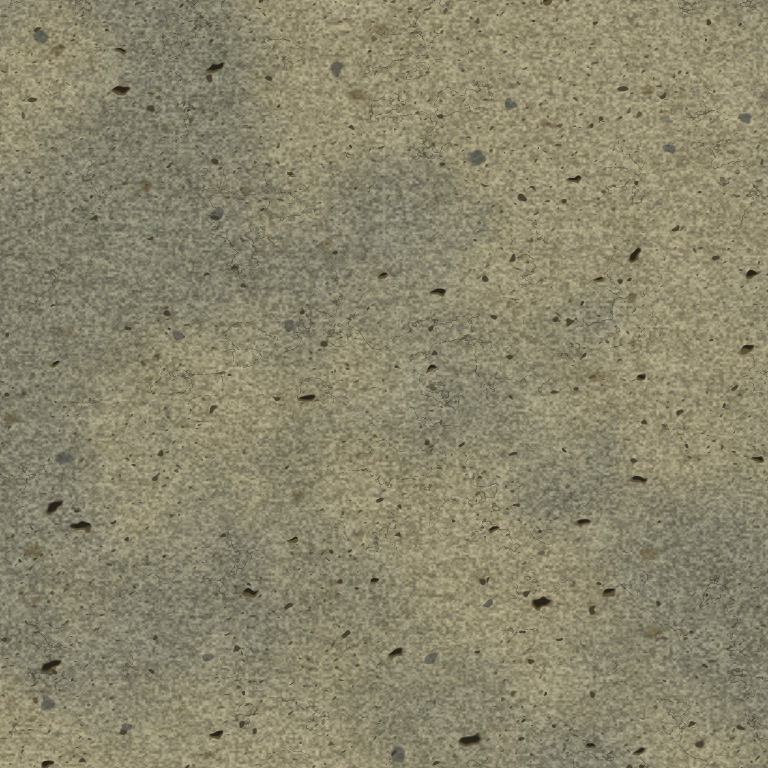
Write a WebGL 1 fragment shader that draws this texture.

```glsl
precision highp float;
// Weathered concrete: sandy grain, cool and warm patches, tilted pits and grey stones.
uniform vec2 u_resolution;

float hash(vec2 p) {
  vec3 q = fract(vec3(p.xyx) * 0.1031);
  q += dot(q, q.yzx + 33.33);
  return fract((q.x + q.y) * q.z);
}

float noise(vec2 p) {
  vec2 i = floor(p), f = fract(p);
  f = f * f * (3.0 - 2.0 * f);
  return mix(mix(hash(i), hash(i + vec2(1, 0)), f.x),
             mix(hash(i + vec2(0, 1)), hash(i + vec2(1, 1)), f.x), f.y);
}

float fbm(vec2 p) {
  float sum = 0.0, amp = 0.5;
  for (int i = 0; i < 5; i++) {
    sum += amp * noise(p);
    p = mat2(1.6, 1.2, -1.2, 1.6) * p + 17.3;
    amp *= 0.5;
  }
  return sum;
}

// Coverage of randomly placed, tilted ellipses; size holds the half axes.
float scatter(vec2 uv, float cells, float density, vec2 size, float soft, float seed) {
  vec2 home = floor(uv * cells);
  float cover = 0.0;
  for (int y = -1; y <= 1; y++) {
    for (int x = -1; x <= 1; x++) {
      vec2 cell = home + vec2(x, y);
      vec2 key = cell + seed;
      vec2 center = cell + vec2(hash(key + 3.7), hash(key + 41.2));
      vec2 d = uv - center / cells;
      float angle = 0.3 + 0.9 * (hash(key + 71.9) - 0.5);
      float c = cos(angle), s = sin(angle);
      d = vec2(c * d.x + s * d.y, c * d.y - s * d.x);
      float scale = mix(0.55, 1.25, hash(key + 97.1));
      float r = length(d / (size * scale));
      float present = step(hash(key + 131.5), density);
      cover = max(cover, present * (1.0 - smoothstep(1.0 - soft, 1.0 + soft, r)));
    }
  }
  return cover;
}

void main() {
  vec2 uv = gl_FragCoord.xy / min(u_resolution.x, u_resolution.y);
  vec2 ragged = uv + 0.006 * (vec2(noise(uv * 130.0), noise(uv * 130.0 + 57.0)) - 0.5);

  // Broad patches of warm sand and cool cement
  float patches = smoothstep(0.3, 0.66, fbm(uv * 4.5 + 8.0));
  vec3 color = mix(vec3(0.505, 0.5, 0.42), vec3(0.595, 0.565, 0.45), patches);
  color += 0.07 * (fbm(uv * 17.0 + 31.0) - 0.48);

  // Sand grain and faint horizontal streaks
  float grain = 0.19 * (noise(uv * vec2(230.0, 290.0)) - 0.5)
              + 0.12 * (noise(uv * vec2(410.0, 470.0) + 19.0) - 0.5)
              + 0.05 * (noise(uv * vec2(28.0, 240.0) + 5.0) - 0.5);
  color += grain * vec3(1.0, 0.98, 0.84);

  // Soft brown stains and grey flecks
  float stain = scatter(ragged, 9.0, 0.3, vec2(0.009, 0.006), 0.5, 11.0);
  color = mix(color, vec3(0.41, 0.36, 0.25) + 0.5 * grain, 0.65 * stain);
  float fleck = scatter(ragged, 42.0, 0.35, vec2(0.0042, 0.0022), 0.5, 223.0);
  color = mix(color, vec3(0.39, 0.39, 0.35) + 0.4 * grain, 0.5 * fleck);

  // Broken hairline cracks
  float ridge = abs(fbm(uv * vec2(22.0, 30.0) + 73.0) - 0.49);
  float crack = (1.0 - smoothstep(0.003, 0.014, ridge))
              * smoothstep(0.56, 0.72, noise(uv * 16.0 + 90.0));
  color *= 1.0 - 0.25 * crack;

  // Grey stones
  float stone = scatter(ragged, 8.0, 0.22, vec2(0.0085, 0.0075), 0.2, 307.0);
  color = mix(color, vec3(0.35, 0.35, 0.32) + 0.35 * grain, 0.85 * stone);

  // Pinholes, crowded in some areas
  float crowd = smoothstep(0.25, 0.65, noise(uv * 9.0 + 44.0));
  float pinhole = scatter(ragged, 65.0, 0.42, vec2(0.0024, 0.0015), 0.55, 401.0);
  color = mix(color, vec3(0.3, 0.27, 0.19), pinhole * mix(0.35, 0.8, crowd));
  float hole = scatter(ragged, 22.0, 0.33, vec2(0.0042, 0.0029), 0.35, 509.0);
  color = mix(color, vec3(0.24, 0.21, 0.15), 0.85 * hole);

  // Large pits: shadow under the upper lip, brown floor below
  float pit = scatter(ragged, 9.0, 0.42, vec2(0.0115, 0.0052), 0.25, 613.0);
  float shadow = scatter(ragged - vec2(0.001, 0.0035), 9.0, 0.42, vec2(0.0115, 0.0052), 0.3, 613.0);
  vec3 pitColor = mix(vec3(0.36, 0.31, 0.2), vec3(0.13, 0.115, 0.08), shadow);
  color = mix(color, pitColor, 0.95 * pit);

  gl_FragColor = vec4(clamp(color, 0.0, 1.0), 1.0);
}
```
